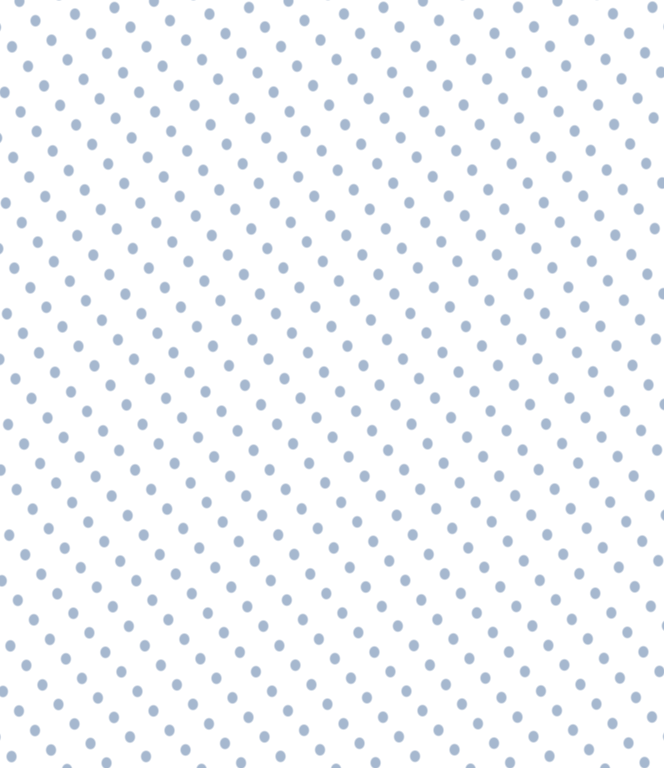
Give the GLSL for this pattern, as a Shadertoy shader.

```glsl
// Small blue-grey oval dots on a slanted lattice over white.

// Offset from p to the nearest lattice point.
vec2 latticeOffset(vec2 p, mat2 lattice) {
    vec2 cell = inverse(lattice) * p;
    return lattice * (cell - round(cell));
}

// Approximate signed distance to an axis-aligned ellipse.
float ellipseDistance(vec2 p, vec2 radii) {
    float k = length(p / radii);
    float g = length(p / (radii * radii));
    return k * (k - 1.0) / max(g, 1e-4);
}

void mainImage(out vec4 fragColor, in vec2 fragCoord) {
    // Units of canvas height
    vec2 p = fragCoord / iResolution.y;

    // Columns are the steep diagonal step and the shallow sideways step
    mat2 lattice = mat2(0.02087, -0.02542, 0.05142, 0.00852);
    vec2 offset = latticeOffset(p - vec2(0.4479, 0.9818), lattice);

    // Slightly tall dots with a soft rim
    float d = ellipseDistance(offset, vec2(0.0065, 0.0074));
    float softness = max(0.0016, 0.7 / iResolution.y);
    float dot_ = 1.0 - smoothstep(-softness, softness, d);

    vec3 color = mix(vec3(1.0), vec3(0.65, 0.72, 0.81), dot_);
    fragColor = vec4(color, 1.0);
}
```
